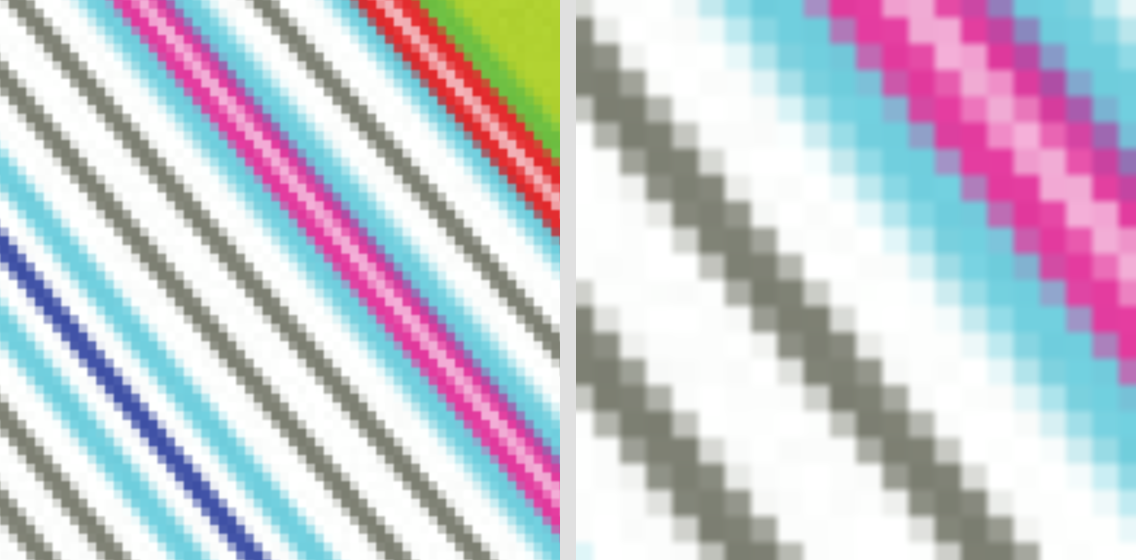
Left: the whole. Right: its middle third, enlarged.
A WebGL 2 fragment shader for this pattern:

```glsl
#version 300 es
precision highp float;

uniform vec2 u_resolution;
out vec4 fragColor;

const float CELLS = 64.0;
const float GRAIN = 0.022;

const vec3 WHITE   = vec3(0.992, 0.996, 0.992);
const vec3 GRAY    = vec3(0.49, 0.50, 0.45);
const vec3 CYAN    = vec3(0.44, 0.81, 0.87);
const vec3 BLUE    = vec3(0.25, 0.32, 0.65);
const vec3 MAGENTA = vec3(0.89, 0.23, 0.62);
const vec3 PURPLE  = vec3(0.62, 0.33, 0.66);
const vec3 PINK    = vec3(0.95, 0.68, 0.84);
const vec3 RED     = vec3(0.89, 0.17, 0.18);
const vec3 MAROON  = vec3(0.66, 0.24, 0.28);
const vec3 ROSE    = vec3(0.95, 0.70, 0.72);
const vec3 GREEN   = vec3(0.43, 0.75, 0.26);
const vec3 LIME    = vec3(0.69, 0.82, 0.19);

float hash(vec2 p) {
    return fract(sin(dot(p, vec2(127.1, 311.7))) * 43758.5);
}

// Stripe coverage: solid up to inner, gone at outer
float band(float u, float centre, float inner, float outer) {
    return 1.0 - smoothstep(inner, outer, abs(u - centre));
}

// Position across the stripes, which fan out slightly downwards
float stripeCoord(vec2 p) {
    float depth = 1.0 - p.y;
    return (p.x - 0.828 * depth) / (1.0 + 0.054 * depth);
}

vec3 thinStripes(vec3 color, float u) {
    float grayCentres[5] = float[5](-0.708, -0.586, -0.108, 0.030, 0.466);
    for (int i = 0; i < 5; i++) {
        color = mix(color, GRAY, band(u, grayCentres[i], 0.010, 0.036));
    }
    // Blue stripe between two cyan ones
    float blueCentre = -0.352;
    float cyanOffset = abs(u - blueCentre);
    color = mix(color, CYAN, band(cyanOffset, 0.108, 0.010, 0.050));
    return mix(color, BLUE, band(u, blueCentre, 0.010, 0.036));
}

vec3 magentaStripe(vec3 color, float u, float centre) {
    float side = u - centre;
    color = mix(color, CYAN, band(side, 0.0, 0.085, 0.142));
    vec3 body = mix(MAGENTA, PURPLE, smoothstep(0.022, 0.055, side));
    color = mix(color, body, band(side, 0.0, 0.040, 0.070));
    return mix(color, PINK, band(side, 0.0, 0.006, 0.025));
}

vec3 redStripe(vec3 color, float u, float centre) {
    float side = u - centre;
    // Cyan halo on the left, green field on the right
    color = mix(color, CYAN, smoothstep(-0.130, -0.075, side));
    vec3 field = mix(GREEN, LIME, smoothstep(0.090, 0.140, side));
    color = mix(color, field, smoothstep(0.0, 0.03, side));
    vec3 body = mix(RED, MAROON, smoothstep(0.035, 0.060, -side));
    color = mix(color, body, band(side, 0.0, 0.045, 0.070));
    return mix(color, ROSE, band(side, 0.0, 0.006, 0.025));
}

// Flat colour of one mosaic cell, with faint grain
vec3 cellColor(vec2 cell) {
    float u = stripeCoord((cell + 0.5) / CELLS);
    vec3 color = thinStripes(WHITE, u);
    color = magentaStripe(color, u, 0.251);
    color = redStripe(color, u, 0.685);
    return color + (hash(cell) - 0.5) * GRAIN;
}

void main() {
    vec2 uv = gl_FragCoord.xy / u_resolution;

    // Blend the four nearest cells across a narrow soft border
    vec2 grid = uv * CELLS - 0.5;
    vec2 cell = floor(grid);
    vec2 blend = smoothstep(0.28, 0.72, grid - cell);
    vec3 lower = mix(cellColor(cell), cellColor(cell + vec2(1.0, 0.0)), blend.x);
    vec3 upper = mix(cellColor(cell + vec2(0.0, 1.0)), cellColor(cell + 1.0), blend.x);

    fragColor = vec4(clamp(mix(lower, upper, blend.y), 0.0, 1.0), 1.0);
}
```
